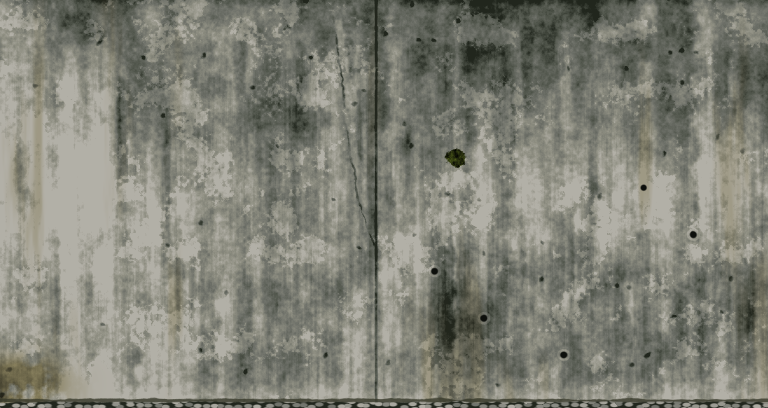
Reproduce this texture procedurally as a Shadertoy shader.

```glsl
// Weathered concrete wall: two stained panels, sooty drips, bolt holes and a cobbled foot.

// Tone ramp, dark to light
const vec3 SOOT    = vec3(0.13, 0.15, 0.115);
const vec3 SHADE   = vec3(0.31, 0.33, 0.29);
const vec3 GREY    = vec3(0.43, 0.44, 0.41);
const vec3 PLASTER = vec3(0.56, 0.56, 0.51);
const vec3 CHALK   = vec3(0.70, 0.69, 0.655);
const vec3 MOSS    = vec3(0.43, 0.40, 0.27);
const vec3 LEAF    = vec3(0.23, 0.27, 0.08);

// Layout, in units of canvas height
const float SEAM_X = 0.922;
const vec2  PLANT = vec2(1.118, 0.613);
const float HOLE_RADIUS = 0.008;
const int   HOLE_COUNT = 5;

// Strength of each layer
const float CLOUD = 0.40, STREAK = 0.45, HAIRLINE = 0.26;
const float MOTTLE = 0.32, GRAIN = 0.20, DRIP = 0.36;

float hash(vec2 p) {
    vec3 q = fract(vec3(p.xyx) * 0.1031);
    q += dot(q, q.yzx + 33.33);
    return fract((q.x + q.y) * q.z);
}

float noise(vec2 p) {
    vec2 i = floor(p), f = fract(p);
    f = f * f * (3.0 - 2.0 * f);
    return mix(mix(hash(i), hash(i + vec2(1, 0)), f.x),
               mix(hash(i + vec2(0, 1)), hash(i + vec2(1, 1)), f.x), f.y);
}

// Layered noise, about -1 to 1
float layers(vec2 p) {
    float sum = 0.0, amp = 1.0;
    for (int i = 0; i < 5; i++) {
        sum += amp * (noise(p) - 0.5);
        p = p * 2.03 + 17.3;
        amp *= 0.5;
    }
    return sum;
}

// Cellular noise: distance to the nearest point, and its random id
vec2 cells(vec2 p) {
    vec2 base = floor(p), best = vec2(9.0, 0.0);
    for (int y = -1; y <= 1; y++)
    for (int x = -1; x <= 1; x++) {
        vec2 c = base + vec2(x, y);
        vec2 point = c + 0.15 + 0.7 * vec2(hash(c), hash(c + 71.0));
        float d = length(p - point);
        if (d < best.x) best = vec2(d, hash(c + 133.0));
    }
    return best;
}

float blob(vec2 p, vec2 centre, vec2 size) {
    vec2 q = (p - centre) / size;
    return exp(-dot(q, q));
}

float line(float d, float width, float blur) {
    return 1.0 - smoothstep(width, width + blur, abs(d));
}

vec3 ramp(float t) {
    t = clamp(t, 0.0, 1.0) * 4.0;
    vec3 c = mix(SOOT, SHADE, min(t, 1.0));
    c = mix(c, GREY, clamp(t - 1.0, 0.0, 1.0));
    c = mix(c, PLASTER, clamp(t - 2.0, 0.0, 1.0));
    return mix(c, CHALK, clamp(t - 3.0, 0.0, 1.0));
}

// Broad light and dark zones of each panel
float leftPanel(vec2 p) {
    float t = 0.64 + 0.30 * line(p.x - 0.215, 0.045, 0.045) * (1.0 - smoothstep(0.78, 0.9, p.y));
    t += 0.18 * blob(p, vec2(0.06, 0.6), vec2(0.12, 0.25));
    t -= 0.45 * blob(p, vec2(0.29, 0.68), vec2(0.008, 0.14));
    return t - 0.14 * blob(p, vec2(0.65, 0.68), vec2(0.28, 0.22));
}

float rightPanel(vec2 p) {
    float t = 0.58 + 0.28 * blob(p, vec2(1.45, 0.52), vec2(0.6, 0.16));
    t -= 0.24 * blob(p, vec2(1.4, 0.24), vec2(0.42, 0.16));
    t -= 0.18 * blob(p, vec2(1.25, 0.86), vec2(0.35, 0.2));
    t += 0.28 * blob(p, vec2(1.86, 0.82), vec2(0.13, 0.3));
    t += 0.14 * blob(p, vec2(1.0, 0.25), vec2(0.08, 0.3));
    t -= 0.36 * blob(p, vec2(1.09, 0.3), vec2(0.035, 0.2));
    t -= 0.40 * blob(p, vec2(0.99, 0.66), vec2(0.025, 0.06));
    return t + 0.32 * blob(p, vec2(1.118, 0.4), vec2(0.007, 0.24));
}

void mainImage(out vec4 fragColor, in vec2 fragCoord) {
    vec2 p = fragCoord / iResolution.y;
    float px = 1.0 / iResolution.y;

    // Stains: clouds, vertical streaks, mottling and grain
    float cloud = layers(p * vec2(5.0, 4.0));
    float mottle = layers(p * 24.0 + 40.0);
    float streak = layers(vec2(p.x * 22.0 + 0.4 * mottle, p.y * 1.7));
    float hairline = layers(vec2(p.x * 85.0, p.y * 3.5) + 9.0);
    float grain = layers(p * 115.0 + 5.0);
    vec2 q = p + vec2(0.012 * mottle, 0.10 * cloud + 0.05 * streak + 0.03 * mottle);
    float tone = mix(leftPanel(q), rightPanel(q), smoothstep(-0.002, 0.002, p.x - SEAM_X));
    tone += CLOUD * cloud + STREAK * streak + HAIRLINE * hairline + MOTTLE * mottle + GRAIN * grain;

    // Soot dripping from the top, each column to its own length
    float run = noise(vec2(p.x * 34.0, 3.0));
    float reach = 0.06 + 0.5 * run * run * smoothstep(-0.1, 0.5, p.x) + 0.06 * hairline;
    tone -= DRIP * (0.6 + 0.8 * hairline) * (1.0 - smoothstep(0.4 * reach, reach + 0.05, 1.0 - p.y));
    tone -= 0.2 * smoothstep(0.98, 1.0, p.y);

    // Flaked chalky patches and small dark pits
    tone += 0.20 * smoothstep(0.2, 0.36, layers(p * 13.0 + 60.0) + 0.3 * grain);
    vec2 pit = cells(p * 26.0 + 0.4 * mottle);
    tone -= 0.5 * step(0.95, pit.y) * (1.0 - smoothstep(0.06, 0.22, pit.x));

    // Panel seam, and a crack with a pale strip beside it
    tone -= 0.22 * smoothstep(0.035, 0.0, 0.0) * 0.0 + 0.2 * blob(p, vec2(SEAM_X - 0.012, p.y), vec2(0.013, 1.0));
    tone -= 0.5 * line(p.x - SEAM_X - 0.001 * mottle, 0.0012, 0.0015 + px);
    float bend = p.y - 0.527;
    float crack = p.x - 0.872 + 0.124 * max(bend, 0.0) - 0.36 * max(-bend, 0.0) - 0.012 * mottle;
    float span = smoothstep(0.39, 0.4, p.y) * (1.0 - smoothstep(0.93, 0.97, p.y));
    tone -= 0.42 * span * line(crack, 0.0006, 0.001 + px) * smoothstep(-0.2, 0.2, mottle + 0.15);
    tone += 0.22 * span * smoothstep(0.5, 0.6, p.y) * line(crack - 0.012, 0.005, 0.008);

    // Ragged pale band near the ground
    tone += 0.28 * (1.0 - smoothstep(0.03, 0.065, p.y + 0.05 * mottle + 0.03 * streak));

    // Bolt holes with chipped rims and faint runs below
    float hole = 0.0;
    for (int i = 0; i < HOLE_COUNT; i++) {
        float k = float(i);
        vec2 c = vec2(1.02 + 0.83 * fract(k * 0.618 + 0.2), 0.12 + 0.5 * fract(k * 0.41 + 0.2));
        float d = length(p - c) + 0.003 * mottle;
        tone += 0.22 * line(d - HOLE_RADIUS - 0.003, 0.002, 0.004);
        tone -= 0.12 * blob(p, c - vec2(0.0, 0.06), vec2(0.006, 0.05));
        hole = max(hole, 1.0 - smoothstep(HOLE_RADIUS - px, HOLE_RADIUS + px, d));
    }

    // Colour, with mossy brown in the damp places
    vec3 col = ramp(tone);
    float moss = 1.6 * blob(p, vec2(0.05, 0.06), vec2(0.10, 0.06)) * smoothstep(-0.4, 0.3, mottle);
    moss += 0.4 * smoothstep(0.28, 0.6, layers(vec2(p.x * 12.0 + 7.0, p.y * 1.5)));
    col = mix(col, MOSS * (0.35 + 0.8 * clamp(tone, 0.0, 1.0)), clamp(moss, 0.0, 0.85));
    col = mix(col, SOOT * 0.4, hole);

    // Tuft of leaves
    float tuft = length((p - PLANT) * vec2(0.85, 1.1)) + 0.012 * mottle + 0.008 * grain;
    col = mix(col, LEAF * (0.75 + 1.3 * grain), 1.0 - smoothstep(0.018, 0.021 + px, tuft));

    // Cobbles behind a dark mossy joint
    vec2 stone = cells(p * vec2(45.0, 85.0));
    vec3 cobble = mix(SOOT, mix(GREY, CHALK, stone.y), 1.0 - smoothstep(0.3, 0.6, stone.x));
    col = mix(col, mix(SOOT, MOSS, 0.25), 0.8 * line(p.y - 0.017 - 0.006 * mottle, 0.003, 0.004));
    col = mix(cobble, col, smoothstep(0.012, 0.015 + px, p.y + 0.004 * mottle));

    fragColor = vec4(clamp(col, 0.0, 1.0), 1.0);
}
```
